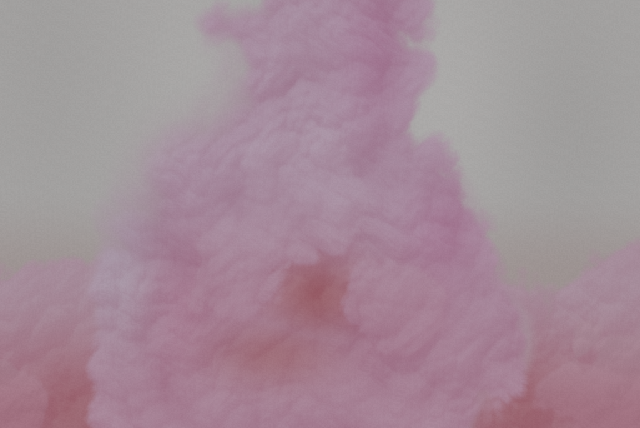
Reproduce this background procedurally as a WebGL 2 fragment shader.

```glsl
#version 300 es
precision highp float;

uniform vec2 u_resolution;
out vec4 fragColor;

vec2 hash2(vec2 cell) {
  vec2 q = vec2(dot(cell, vec2(127.1, 311.7)), dot(cell, vec2(269.5, 183.3)));
  return fract(sin(q) * 4375.85);
}

// Rounded cellular bumps with narrow creases between neighbours
float bumps(vec2 p) {
  vec2 cell = floor(p), f = p - cell;
  float total = 0.0;
  for (int y = -1; y <= 1; y++)
    for (int x = -1; x <= 1; x++) {
      vec2 o = vec2(x, y);
      vec2 r = o + 0.05 + 0.9 * hash2(cell + o) - f;
      total += exp(-32.0 * dot(r, r));
    }
  return clamp(1.0 + log(total + 1e-12) / 32.0, 0.0, 1.0);
}

// Layered bumps, bent by sines
float billow(vec2 p) {
  p += 0.022 * sin(p.yx * 13.0 + vec2(0.0, 2.0)) + 0.007 * sin(p.yx * 41.0 + 1.0);
  float sum = 0.0, amp = 0.54;
  vec2 q = p * 5.5;
  for (int i = 0; i < 6; i++) {
    sum += amp * bumps(q);
    q = mat2(1.6, 1.2, -1.2, 1.6) * q + 3.7;
    amp *= 0.46;
  }
  return sum;
}

float disc(vec2 p, vec2 center, float radius) {
  return length(p - center) - radius;
}

float taperedLine(vec2 p, vec2 a, vec2 b, float ra, float rb) {
  float t = clamp(dot(p - a, b - a) / dot(b - a, b - a), 0.0, 1.0);
  return length(p - mix(a, b, t)) - mix(ra, rb, t);
}

float join(float a, float b) {
  float h = max(0.06 - abs(a - b), 0.0) / 0.06;
  return min(a, b) - h * h * 0.015;
}

float glow(vec2 p, vec2 center, vec2 size) {
  vec2 q = (p - center) / size;
  return exp(-dot(q, q));
}

float cover(float d, float softness) {
  return 1.0 - smoothstep(-softness, softness, d);
}

void main() {
  vec2 p = gl_FragCoord.xy / u_resolution.y;
  p.x *= 1.5 * u_resolution.y / u_resolution.x;

  float height = billow(p);
  float slope = height - billow(p + vec2(-0.006, 0.012));
  float relief = 0.13 * slope / (0.08 + abs(slope));
  relief *= 0.75 + 0.4 * sin(p.x * 9.0 + 2.0 * sin(p.y * 7.0)) * sin(p.y * 11.0 + p.x * 4.0);
  float rough = (height - 0.76) * 0.2;

  // Grey wall, warmer near the ground
  vec3 color = mix(vec3(0.615, 0.575, 0.57), vec3(0.64, 0.634, 0.63), smoothstep(0.33, 0.57, p.y));
  color += 0.03 * glow(p, vec2(1.02, 0.8), vec2(0.16, 0.35));
  color += 0.02 * glow(p, vec2(0.46, 0.85), vec2(0.15, 0.3));
  color -= 0.018 * glow(p, vec2(1.34, 0.7), vec2(0.13, 0.25));
  color -= 0.012 * glow(p, vec2(0.1, 0.85), vec2(0.13, 0.3));

  // Low banks at both sides, red in their depths
  float bank = join(disc(p, vec2(0.04, 0.14), 0.22), disc(p, vec2(0.19, 0.29), 0.1));
  bank = join(bank, disc(p, vec2(1.13, 0.19), 0.16));
  bank = join(bank, disc(p, vec2(1.36, 0.14), 0.215));
  bank = join(bank, disc(p, vec2(1.54, 0.19), 0.23));
  bank = join(bank, p.y - 0.22);
  vec3 bankColor = mix(vec3(0.63, 0.44, 0.505), vec3(0.65, 0.545, 0.605), smoothstep(0.03, 0.36, p.y));
  float depth = max(glow(p, vec2(0.17, 0.03), vec2(0.1, 0.13)), glow(p, vec2(1.22, 0.03), vec2(0.12, 0.13)));
  bankColor = mix(bankColor, vec3(0.6, 0.37, 0.41), 0.75 * depth);
  bankColor += relief * vec3(0.14, 0.32, 0.27);
  color = mix(color, bankColor, 0.96 * cover(bank - rough, 0.016));

  // Paler puffs in front of the banks
  float puffs = taperedLine(p, vec2(1.31, 0.08), vec2(1.37, 0.21), 0.05, 0.04);
  puffs = min(puffs, disc(p, vec2(1.48, 0.08), 0.14));
  puffs = min(puffs, disc(p, vec2(0.02, 0.06), 0.1));
  vec3 puffColor = mix(vec3(0.63, 0.44, 0.5), vec3(0.65, 0.53, 0.58), smoothstep(0.0, 0.24, p.y));
  color = mix(color, puffColor + relief * 0.2, 0.8 * cover(puffs - rough * 0.5, 0.008));

  // Rising plume
  float plume = taperedLine(p, vec2(0.83, 1.05), vec2(0.74, 0.66), 0.17, 0.21);
  plume = join(plume, disc(p, vec2(0.69, 0.29), 0.46));
  plume = join(plume, disc(p, vec2(0.99, 0.5), 0.13));
  plume = join(plume, disc(p, vec2(1.12, 0.2), 0.13));
  plume = join(plume, taperedLine(p, vec2(0.4, 0.06), vec2(0.96, 0.04), 0.17, 0.15));
  plume = join(plume, taperedLine(p, vec2(0.51, 0.94), vec2(0.62, 0.91), 0.012, 0.04));
  plume = join(plume, disc(p, vec2(0.94, 0.87), 0.045));
  vec3 plumeColor = mix(vec3(0.645, 0.49, 0.57), vec3(0.645, 0.53, 0.61), smoothstep(0.0, 0.6, p.y));
  plumeColor -= vec3(0.0, 0.04, 0.015) * glow(p, vec2(0.88, 0.88), vec2(0.09, 0.2));
  plumeColor -= vec3(0.0, 0.045, 0.02) * glow(p, vec2(1.04, 0.46), vec2(0.1, 0.12));
  plumeColor -= vec3(0.0, 0.035, 0.025) * glow(p, vec2(0.41, 0.29), vec2(0.09, 0.16));
  plumeColor += vec3(0.0, 0.05, 0.035) * glow(p, vec2(0.28, 0.38), vec2(0.1, 0.22));

  // Red hollow and shadow under the central billows
  float crown = join(disc(p, vec2(0.71, 0.54), 0.15), disc(p, vec2(0.54, 0.37), 0.1));
  crown = join(crown, disc(p, vec2(0.91, 0.27), 0.11)) - rough;
  float hollow = glow(p, vec2(0.74, 0.31), vec2(0.11, 0.09));
  hollow = max(hollow, 0.75 * glow(p, vec2(0.64, 0.17), vec2(0.14, 0.07)));
  plumeColor = mix(plumeColor, vec3(0.61, 0.385, 0.41), 0.85 * hollow);
  plumeColor -= vec3(0.01, 0.035, 0.03) * exp(-max(crown, 0.0) * 25.0) * smoothstep(0.6, 0.4, p.y);
  vec3 crownColor = mix(vec3(0.645, 0.485, 0.565), vec3(0.655, 0.55, 0.625), smoothstep(0.25, 0.6, p.y));
  plumeColor = mix(plumeColor, crownColor, 0.85 * cover(crown, 0.015));
  plumeColor += relief * vec3(0.16, 0.34, 0.28) + (height - 0.76) * vec3(0.07, 0.14, 0.12);

  // Pale haze around the plume, widest at its left shoulder
  float shoulder = glow(p, vec2(0.4, 0.66), vec2(0.22, 0.22));
  color = mix(color, vec3(0.65, 0.59, 0.625), 0.6 * cover(plume - 0.05 * shoulder, 0.02 + 0.1 * shoulder));
  color = mix(color, plumeColor, 0.95 * cover(plume - rough, 0.018 + 0.08 * shoulder));

  // Fine mottling
  float grain = hash2(floor(p * 342.0)).x - 0.5;
  fragColor = vec4(color + 0.018 * grain, 1.0);
}
```
